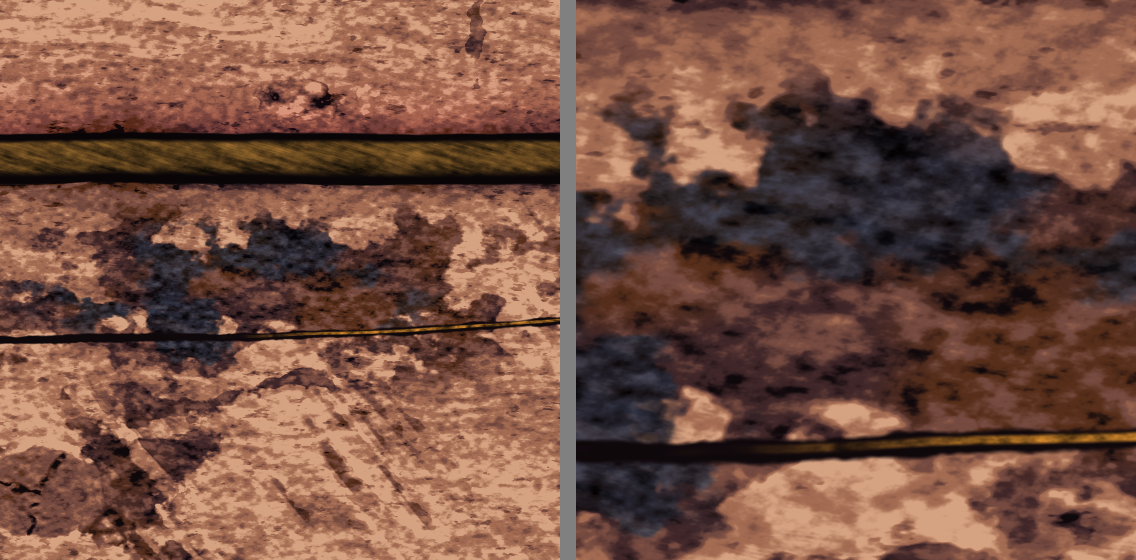
Left, the full canvas; right, a detail of the centre.
Write a WebGL 2 fragment shader that draws this texture.

```glsl
#version 300 es
precision highp float;

uniform vec2 u_resolution;
out vec4 fragColor;

const vec3 PALE = vec3(0.84, 0.64, 0.51);
const vec3 TAN = vec3(0.64, 0.42, 0.32);
const vec3 BROWN = vec3(0.46, 0.29, 0.25);
const vec3 PLUM = vec3(0.25, 0.15, 0.16);
const vec3 UMBER = vec3(0.34, 0.18, 0.10);
const vec3 BLACK = vec3(0.06, 0.03, 0.045);
const vec3 OLIVE = vec3(0.33, 0.23, 0.10);
const vec3 GOLD = vec3(0.62, 0.40, 0.13);
const vec3 BLUE = vec3(0.06, 0.10, 0.15);

const float GAP_TOP = 0.762;
const float GAP_BOTTOM = 0.672;
const vec2 STAIN_CENTRE = vec2(0.40, 0.485);
const vec2 STAIN_SIZE = vec2(0.48, 0.15);
const vec2 KNOT_CENTRE = vec2(0.065, 0.120);
const vec2 KNOT_SIZE = vec2(0.115, 0.085);
const vec2 SCRATCH_DIR = vec2(0.64, -0.77);

float hash(vec2 p) {
    return fract(sin(dot(p, vec2(127.1, 311.7))) * 43758.5);
}

float noise(vec2 p) {
    vec2 i = floor(p), f = fract(p);
    f = f * f * (3.0 - 2.0 * f);
    return mix(mix(hash(i), hash(i + vec2(1, 0)), f.x),
               mix(hash(i + vec2(0, 1)), hash(i + vec2(1, 1)), f.x), f.y);
}

// Layered noise centred on zero
float fbm(vec2 p) {
    float sum = 0.0, gain = 0.5;
    for (int i = 0; i < 4; i++) {
        sum += gain * (noise(p) - 0.5);
        p = mat2(1.9, 0.2, -0.2, 1.9) * p + 17.3;
        gain *= 0.55;
    }
    return sum;
}

// Ragged ellipse
float blot(vec2 p, vec2 centre, vec2 size, float ragged) {
    return smoothstep(-0.12, 0.12, 1.0 - length((p - centre) / size) + ragged);
}

// Shadow fading away on the positive side of an edge
float edgeShade(float dist, float falloff) {
    return step(-0.005, dist) * exp(-max(dist, 0.0) * falloff);
}

vec3 woodColour(float tone, float warmth) {
    vec3 c = mix(BLACK, mix(PLUM, UMBER, warmth), smoothstep(0.0, 0.26, tone));
    c = mix(c, BROWN, smoothstep(0.26, 0.50, tone));
    c = mix(c, TAN, smoothstep(0.50, 0.74, tone));
    return mix(c, PALE, smoothstep(0.74, 1.0, tone));
}

void main() {
    vec2 p = gl_FragCoord.xy / u_resolution;
    float broad = fbm(p * vec2(4.0, 7.0) + 3.0);
    float patches = fbm(p * vec2(8.0, 14.0) + 41.0);
    float ragged = fbm(p * vec2(32.0, 45.0) + 9.0);
    float fine = fbm(p * vec2(75.0, 120.0) + 5.0);
    float grain = fbm(vec2(p.x * 7.0, p.y * 75.0 + broad * 9.0 + p.x * 3.0));
    float warmth = smoothstep(-0.12, 0.16, fbm(p * vec2(5.0, 9.0) + 77.0));
    float lower = 1.0 - smoothstep(0.60, 0.66, p.y);

    // Bare timber
    float tone = 0.86 + 0.60 * grain + 0.70 * fine + 0.50 * broad;
    float pores = smoothstep(0.16, 0.30, fbm(p * vec2(38.0, 90.0) + 60.0));
    tone -= 0.35 * pores;

    // Slanted saw scratches, pale and dark
    vec2 s = vec2(dot(p, vec2(-SCRATCH_DIR.y, SCRATCH_DIR.x)), dot(p, SCRATCH_DIR));
    float scratch = noise(vec2(s.x * 62.0 + ragged, s.y * 7.0));
    float worn = lower * smoothstep(-0.08, 0.14, fbm(p * 5.0 + 23.0));
    tone += worn * (0.24 * smoothstep(0.65, 0.85, scratch) - 0.38 * smoothstep(0.35, 0.12, scratch + 0.8 * ragged));

    // Weathered stains around the middle board
    float density = 1.0 - length((p - STAIN_CENTRE) / STAIN_SIZE);
    float edge = 1.4 * patches + 0.9 * ragged;
    float stain = smoothstep(-0.07, 0.10, 0.42 * min(density, 0.6) + edge - 0.04) * smoothstep(-0.9, 0.0, density);
    stain = max(stain, blot(p, vec2(0.49, 0.475), vec2(0.16, 0.07), edge));
    vec2 slanted = vec2(p.x, p.y - 0.25 * (p.x - 0.5));
    stain = max(stain, blot(slanted, vec2(0.45, 0.315), vec2(0.21, 0.026), 2.0 * edge));
    tone = mix(tone, 0.27 + 0.75 * fine + 0.45 * grain + 0.4 * ragged, 0.92 * stain * lower);

    // Flaked scar on the upper board
    float scar = blot(p, vec2(0.54, 0.825), vec2(0.10, 0.038), 2.0 * ragged);
    tone += scar * (2.6 * ragged - 0.20);
    tone -= 0.35 * blot(p, vec2(0.85, 0.94), vec2(0.010, 0.06), 4.0 * ragged);

    // Charred bark beside the knot
    float bark = blot(p, vec2(0.19, 0.135), vec2(0.15, 0.14), 1.4 * edge);
    float splinters = smoothstep(0.7, 0.9, scratch + 0.5 * ragged);
    tone = mix(tone, 0.15 + 1.2 * ragged + 0.6 * fine + 0.5 * splinters, 0.9 * bark);

    // Knot with a pale rim and branching split
    vec2 k = (p - KNOT_CENTRE) / KNOT_SIZE;
    float radius = length(k) + 0.35 * ragged;
    float rings = 0.05 * sin(radius * 24.0 + 6.0 * broad);
    tone = mix(tone, 0.50 + rings + 0.7 * fine, 1.0 - smoothstep(0.88, 0.98, radius));
    tone += 0.32 * (1.0 - smoothstep(0.02, 0.12, abs(radius - 1.0)));
    for (int i = 0; i < 3; i++) {
        float angle = 1.1 + 1.75 * float(i);
        vec2 arm = 0.8 * vec2(cos(angle), sin(angle));
        float t = clamp(dot(k, arm) / dot(arm, arm), 0.0, 1.0);
        float split = length(k - arm * t + 0.35 * ragged);
        tone *= smoothstep(0.02, 0.09, split);
    }

    // Shaded board edges along the gap
    float wobble = 0.010 * broad + 0.006 * grain;
    float above = p.y - GAP_TOP + wobble;
    float below = GAP_BOTTOM - p.y - wobble;
    tone -= 0.55 * edgeShade(above, 26.0) * (1.0 + 2.5 * grain);
    tone -= 0.50 * edgeShade(below, 30.0) * (1.0 + 3.0 * grain);
    vec3 colour = woodColour(clamp(tone, 0.0, 1.05), warmth);
    colour *= mix(vec3(1.0), vec3(1.02, 0.83, 0.90), edgeShade(above, 16.0));

    // Cold blue mildew
    float mildew = smoothstep(0.06, 0.18, fbm(p * vec2(7.0, 11.0) + 131.0) + 0.4 * ragged);
    mildew *= smoothstep(0.0, 0.4, density) * stain;
    mildew = max(mildew, blot(p, vec2(0.35, 0.41), vec2(0.065, 0.045), 1.5 * edge));
    colour = mix(colour, BLUE * (1.0 + 3.0 * fine) + 0.15 * colour, 0.75 * mildew * lower);

    // Olive batten set in the dark gap
    float inGap = smoothstep(0.002, -0.002, above) * smoothstep(0.002, -0.002, below);
    float strokes = fbm(vec2(p.x * 22.0 + p.y * 12.0, p.y * 120.0 + p.x * 32.0));
    float batten = smoothstep(0.684, 0.700, p.y + wobble) * smoothstep(0.753, 0.743, p.y + wobble);
    vec3 strip = OLIVE * (0.80 + 1.5 * strokes + 0.8 * fine + 0.35 * smoothstep(0.69, 0.73, p.y));
    colour = mix(colour, mix(BLACK * 0.6, strip, batten), inGap);

    // Rising crack, gilded toward the right
    float crack = p.y - 0.392 - 0.036 * p.x * p.x + 0.012 * broad;
    float width = 0.005 + 0.008 * ragged;
    colour = mix(colour, BLACK, 1.0 - smoothstep(width, width + 0.004, abs(crack)));
    float gilt = 1.0 - smoothstep(0.001, 0.004, abs(crack - 0.001));
    colour = mix(colour, GOLD * (0.9 + 2.0 * fine), gilt * smoothstep(0.38, 0.58, p.x + 0.4 * patches));

    fragColor = vec4(clamp(colour, 0.0, 1.0), 1.0);
}
```
